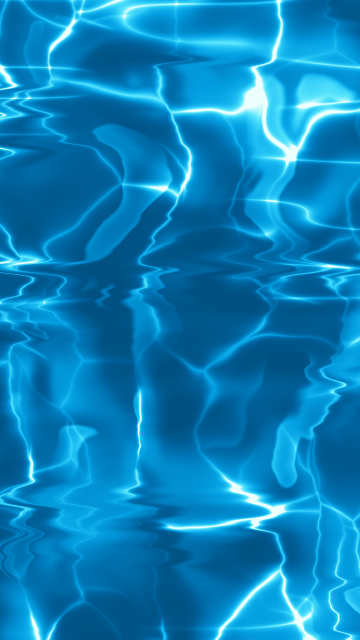
Give the GLSL for this texture, as a Shadertoy shader.

```glsl
// Sunlit pool water: bright caustic threads bent by horizontal surface ripples.
#define WEB_SCALE vec2(4.2, 2.7)
#define WARP 0.21
#define RIPPLE 0.14
#define RIPPLE_FREQ 31.0
#define THREAD_WIDTH 0.040
#define THREAD_GAIN 3.0
#define GLOW_WIDTH 0.15
#define GLOW_GAIN 1.15
#define VEIL_GAIN 2.3
#define STREAK_GAIN 2.4
#define DEPTH 0.75
#define SUBSAMPLES 4

float hash(vec2 p) {
    return fract(sin(dot(p, vec2(127.1, 311.7))) * 43758.5453);
}

vec2 hash2(vec2 p) {
    return vec2(hash(p), hash(p + 47.3));
}

float noise(vec2 p) {
    vec2 i = floor(p), f = fract(p);
    f = f * f * f * (f * (f * 6.0 - 15.0) + 10.0);
    return mix(mix(hash(i), hash(i + vec2(1, 0)), f.x),
               mix(hash(i + vec2(0, 1)), hash(i + vec2(1, 1)), f.x), f.y);
}

float softNoise(vec2 p) {
    return 0.65 * noise(p) + 0.35 * noise(p * 2.1 + 19.7);
}

// Gap between the two nearest cell centres: zero along the web threads
float webGap(vec2 p) {
    vec2 cell = floor(p);
    float nearest = 9.0, second = 9.0;
    for (int y = -1; y <= 1; y++)
    for (int x = -1; x <= 1; x++) {
        vec2 c = cell + vec2(x, y);
        float d = length(c + 0.1 + 0.8 * hash2(c) - p);
        second = min(second, max(nearest, d));
        nearest = min(nearest, d);
    }
    return second - nearest;
}

// Sideways shear, strong only inside scattered thin horizontal bands
vec2 ripple(vec2 p) {
    float band = smoothstep(0.5, 0.88, noise(vec2(p.x * 1.8, p.y * 8.0) + 8.0));
    float wave = noise(vec2(p.x * 1.5, p.y * RIPPLE_FREQ)) - 0.5;
    float fine = noise(vec2(p.x * 2.0, p.y * RIPPLE_FREQ * 2.1) + 31.0) - 0.5;
    p.x += (0.012 + RIPPLE * band) * (wave + 0.3 * fine);
    return p;
}

vec2 bend(vec2 p) {
    vec2 broad = vec2(noise(p * 3.9), noise(p * 3.9 + 53.0)) - 0.5;
    vec2 small = vec2(noise(p * 9.0 + 11.0), noise(p * 9.0 + 71.0)) - 0.5;
    return p + WARP * broad + 0.25 * WARP * small;
}

// One-sided fold of light: crisp rim fading inward
float veil(vec2 p) {
    float m = softNoise(p * vec2(6.5, 4.2) + 23.0);
    float rise = smoothstep(0.565, 0.61, m);
    return rise * exp(-max(m - 0.59, 0.0) * 6.0) * smoothstep(0.38, 0.75, noise(p * 3.6 + 90.0));
}

// Long thin glints lying almost flat, in a few bands
float streak(vec2 p) {
    float level = noise(vec2(p.x * 1.7, p.y * 11.0) + 43.0);
    float band = smoothstep(0.5, 0.82, noise(vec2(p.x * 2.0, p.y * 4.0) + 66.0));
    float away = abs(level - 0.5);
    return band * (exp(-away / 0.035) + 0.25 * exp(-away / 0.15));
}

// Brightness on the palette scale, 0 (deep) to 5 (white)
float waterLight(vec2 p) {
    vec2 r = ripple(p);
    vec2 q = bend(r);

    // Deep water with soft cloudy patches and faint flat streaks
    float light = -DEPTH + 2.5 * smoothstep(0.35, 0.9, softNoise(q * vec2(4.8, 3.8) + 5.0));
    light += 0.55 * (noise(vec2(p.x * 1.8, p.y * 17.0) + 61.0) - 0.5);

    // Main web, uneven in strength, with a few burnt-out spots
    float gap = webGap(q * WEB_SCALE + 3.0);
    float strength = 0.12 + 0.88 * smoothstep(0.28, 0.8, noise(q * 4.7 + 37.0));
    float hot = smoothstep(0.8, 0.95, noise(r * vec2(5.0, 9.0) + 14.0));
    float width = THREAD_WIDTH * (0.65 + 0.65 * strength + 1.4 * hot);
    light += THREAD_GAIN * (strength + 0.6 * hot) * exp(-pow(gap / width, 1.3));
    light += GLOW_GAIN * (0.3 + strength) * exp(-gap / GLOW_WIDTH);

    // Fainter second web that fades in and out
    float gap2 = webGap(q.yx * vec2(2.8, 4.6) + 17.0);
    float patchy = smoothstep(0.42, 0.78, noise(q * 3.8 + 77.0));
    light += patchy * (2.0 * exp(-gap2 / THREAD_WIDTH) + 0.6 * exp(-gap2 / GLOW_WIDTH));

    return light + VEIL_GAIN * veil(q) + STREAK_GAIN * streak(p);
}

vec3 waterColor(float light) {
    vec3 deep = vec3(0.00, 0.37, 0.59), blue = vec3(0.00, 0.48, 0.73);
    vec3 azure = vec3(0.01, 0.62, 0.88), sky = vec3(0.13, 0.76, 0.96);
    vec3 cyan = vec3(0.35, 0.90, 0.99), glint = vec3(0.93, 1.00, 0.99);
    vec3 c = mix(deep, blue, clamp(light, 0.0, 1.0));
    c = mix(c, azure, clamp(light - 1.0, 0.0, 1.0));
    c = mix(c, sky, clamp(light - 2.0, 0.0, 1.0));
    c = mix(c, cyan, clamp(light - 3.0, 0.0, 1.0));
    c = mix(c, glint, clamp(light - 4.0, 0.0, 1.0));
    return c * (1.0 + 0.2 * clamp(light, -0.7, 0.0));
}

void mainImage(out vec4 fragColor, in vec2 fragCoord) {
    // Stacked subsamples keep the thin flat ripples smooth
    vec3 sum = vec3(0.0);
    for (int i = 0; i < SUBSAMPLES; i++) {
        float k = (float(i) + 0.5) / float(SUBSAMPLES);
        vec2 offset = vec2(fract(k * 2.0 + 0.25), k) - 0.5;
        sum += waterColor(waterLight((fragCoord + offset) / iResolution.x));
    }
    fragColor = vec4(sum / float(SUBSAMPLES), 1.0);
}
```
